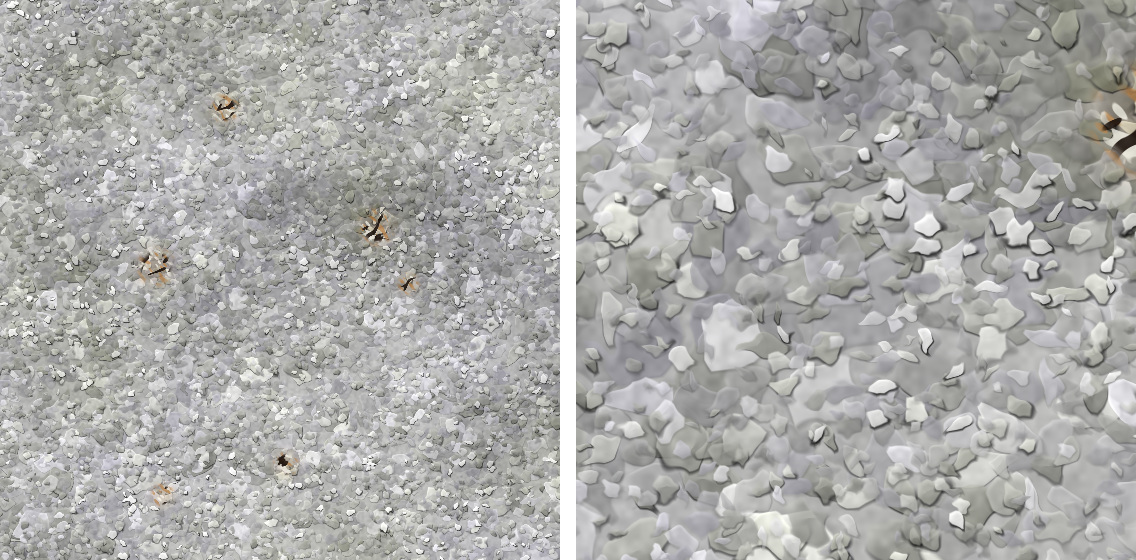
Left: the whole. Right: its middle third, enlarged.
This texture is drawn by a WebGL 2 fragment shader. Its source:

```glsl
#version 300 es
precision highp float;
precision highp int;

uniform vec2 u_resolution;
out vec4 fragColor;

vec4 hash4(vec2 cell, float seed) {
  uvec4 v = uvec4(ivec4(ivec2(cell) + 4096, int(seed), 77));
  v = v * 1664525u + 1013904u;
  v += v.yzxy * v.wxyz;
  v ^= v >> 16u;
  v += v.yzxy * v.wxyz;
  v ^= v >> 15u;
  return vec4(v & 65535u) / 65535.0;
}

float noise(vec2 p, float seed) {
  vec2 cell = floor(p), f = fract(p);
  f = f * f * (3.0 - 2.0 * f);
  float low = mix(hash4(cell, seed).x, hash4(cell + vec2(1, 0), seed).x, f.x);
  float high = mix(hash4(cell + vec2(0, 1), seed).x, hash4(cell + vec2(1, 1), seed).x, f.x);
  return mix(low, high, f.y);
}

// Broad cloudy tone with a darker band and faint lilac to olive drift
vec3 stoneTone(vec2 p) {
  float cloud = 0.6 * noise(p * vec2(3.0, 4.5), 1.0) + 0.4 * noise(p * vec2(8.0, 11.0), 2.0);
  float band = (p.y - 0.54 + 0.08 * sin(p.x * 7.0)) / 0.13;
  float grey = 0.715 + 0.25 * (cloud - 0.5) - 0.08 * exp(-band * band);
  float drift = noise(p * 6.0, 3.0) - 0.5;
  return grey + drift * vec3(0.006, 0.012, -0.035) + vec3(0.001, 0.003, -0.009);
}

// One layer of overlapping grains; gleam turns them into sparse bright chips
vec3 addGrains(vec3 col, vec2 p, float scale, float seed, float cover, float gleam) {
  vec2 warp = vec2(noise(p * scale * 2.1, seed + 5.0), noise(p * scale * 2.1, seed + 6.0)) - 0.5;
  vec2 q = p * scale + warp * 0.42;
  vec2 home = floor(q);
  for (int j = -1; j <= 1; j++) {
    for (int i = -1; i <= 1; i++) {
      vec2 id = home + vec2(i, j);
      vec4 place = hash4(id, seed);
      vec4 form = hash4(id, seed + 1.0);
      vec2 centre = id + 0.1 + 0.8 * place.xy;
      float cluster = smoothstep(0.45, 0.8, noise(centre / scale * 7.0, 9.0));
      if (place.z > cover * mix(1.0, 0.1 + cluster, gleam)) continue;

      // Blocky outline, mostly lying flat
      vec2 offset = q - centre;
      float angle = (form.x - 0.5) * 2.6 - 0.3;
      vec2 axis = vec2(cos(angle), sin(angle));
      vec2 local = abs(vec2(dot(offset, axis), dot(offset, vec2(-axis.y, axis.x))));
      local.y *= 1.15 + 1.5 * form.z * form.z;
      float reach = max(pow(pow(local.x, 2.6) + pow(local.y, 2.6), 1.0 / 2.6), 0.8 * (local.x + local.y));
      float inside = (mix(0.32, 0.66, form.y) - reach) / scale;
      float mask = smoothstep(-0.0009, 0.0009, inside);

      // Thin crevice below, lit upper rim
      vec2 facing = offset / (length(offset) + 0.001);
      float upward = dot(facing, vec2(-0.35, 0.94));
      float crevice = smoothstep(-0.0036, -0.0004, inside) * smoothstep(0.4, -0.7, upward);
      col *= 1.0 - crevice * mix(0.1 + 0.5 * pow(form.w, 3.0), 0.7, gleam);
      float rim = smoothstep(0.0045, 0.0005, inside) * (0.03 + 0.075 * upward);

      vec3 grain = stoneTone(centre / scale);
      grain += 0.31 * (place.w * place.w - 0.32) * (1.0 - gleam) + rim;
      grain += gleam * (0.1 + 0.16 * form.w);
      grain += (form.w - 0.5) * vec3(0.004, 0.018, -0.055) * (1.0 - gleam);
      col = mix(col, grain, mask * mix(0.65 + 0.3 * form.x, 0.95, gleam));
    }
  }
  return col;
}

// A few stained pockets with rusty crumbs and black pits
vec3 addRust(vec3 col, vec2 p) {
  for (int i = 0; i < 6; i++) {
    vec4 h = hash4(vec2(i, 3), 40.0);
    vec2 offset = p - (0.05 + 0.9 * h.xy);
    float radius = mix(0.018, 0.042, h.z);
    float stain = exp(-dot(offset, offset) / (radius * radius));
    float crumb = noise(p * vec2(135.0, 150.0) + offset.yx * 60.0, 41.0);
    float pit = noise(p * vec2(110.0, 140.0) - offset.yx * 50.0, 42.0);
    col *= mix(vec3(1.0), vec3(1.04, 0.98, 0.9), stain);
    float rusty = smoothstep(0.62, 0.76, crumb) * smoothstep(0.2, 0.6, stain);
    col = mix(col, vec3(0.72, 0.5, 0.27), rusty * 0.7);
    float white = smoothstep(0.32, 0.2, crumb) * smoothstep(0.3, 0.6, stain);
    col = mix(col, vec3(0.93, 0.92, 0.88), white * 0.8);
    float black = smoothstep(0.72, 0.8, pit) * smoothstep(0.4, 0.65, stain);
    col = mix(col, vec3(0.1, 0.06, 0.04), black * 0.9);
  }
  return col;
}

void main() {
  vec2 p = gl_FragCoord.xy / u_resolution.y;
  vec3 col = stoneTone(p);

  // Coarse to fine grains, then bright chips
  col = addGrains(col, p, 20.0, 10.0, 0.9, 0.0);
  col = addGrains(col, p, 31.0, 20.0, 0.75, 0.0);
  col = addGrains(col, p, 47.0, 30.0, 0.6, 0.0);
  col = addGrains(col, p, 74.0, 50.0, 0.36, 0.0);
  col = addGrains(col, p, 105.0, 80.0, 0.2, 0.0);
  col = addGrains(col, p, 78.0, 60.0, 0.13, 1.0);
  col = addRust(col, p);

  // Fine mineral mottling
  col += 0.07 * (noise(p * 230.0, 70.0) - 0.5) + 0.06 * (noise(p * 130.0, 71.0) - 0.5);
  fragColor = vec4(clamp(col, 0.0, 1.0), 1.0);
}
```
